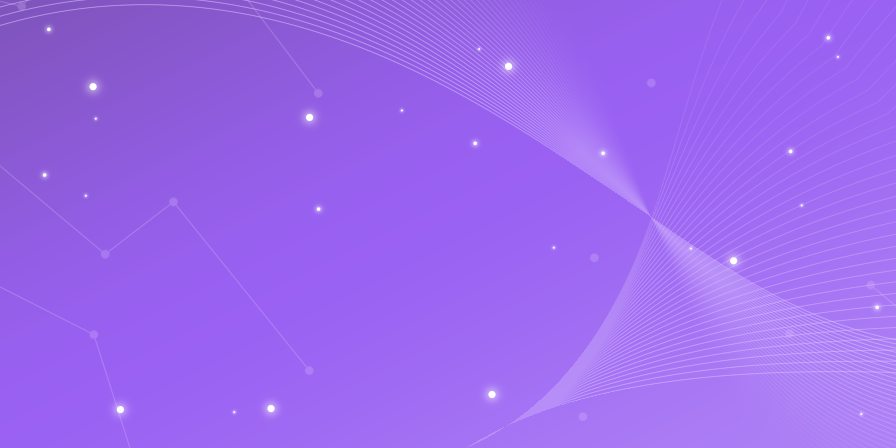
Write a WebGL 2 fragment shader that draws this background.

```glsl
#version 300 es
precision highp float;

uniform vec2 u_resolution;
out vec4 fragColor;

const vec3 DUSK = vec3(0.48, 0.32, 0.70);
const vec3 VIOLET = vec3(0.602, 0.38, 0.95);
const vec3 ORCHID = vec3(0.675, 0.50, 0.96);
const vec3 LILAC = vec3(0.86, 0.77, 1.0);

vec2 hash2(vec2 p) {
  vec3 q = fract(p.xyx * vec3(0.1031, 0.1030, 0.0973));
  q += dot(q, q.yzx + 33.33);
  return fract((q.xx + q.yz) * q.zy);
}

float segmentDistance(vec2 p, vec2 a, vec2 b) {
  vec2 ab = b - a;
  return length(p - a - ab * clamp(dot(p - a, ab) / dot(ab, ab), 0.0, 1.0));
}

// Smooth thin line that keeps its weight below one pixel
float stroke(float dist, float width, float pixel) {
  return min(1.0, width / pixel) * (1.0 - smoothstep(0.0, max(width, pixel), dist));
}

// One line per whole phase, fading to an even tone where lines crowd
float strands(float phase, float width, float pixel) {
  float perPixel = length(vec2(dFdx(phase), dFdy(phase)));
  float density = perPixel / pixel;
  float dist = abs(fract(phase + 0.5) - 0.5) / max(density, 0.001);
  float tone = min(width * density, 0.7);
  return mix(stroke(dist, width, pixel), tone, smoothstep(0.3, 0.7, perPixel));
}

// Curves crossing at one knot, opening to the upper left and lower right
float knotFan(vec2 p, vec2 knot, float pixel) {
  vec2 d = p - knot;
  float r = length(d);
  float side = d.x < 0.0 ? 1.0 : -1.0;
  float bend = d.x < 0.0 ? 0.14 : 0.38;
  float opening = atan(d.y * side, abs(d.x)) - 0.607 + bend * r * r;
  float phase = opening / 0.0155;
  float lines = strands(phase, 0.0024, pixel);
  float inside = step(-0.5, phase) * (1.0 - smoothstep(0.3, 0.62, opening));
  float haze = smoothstep(0.0, 0.2, opening) * (1.0 - smoothstep(0.35, 0.66, opening));
  return inside * lines * mix(0.5, 0.14, smoothstep(0.0, 0.5, opening))
       + 0.22 * haze * exp(-3.5 * r);
}

// Curves leaving one root, spread between a steep and a shallow edge
float rootFan(vec2 p, vec2 root, float pixel) {
  vec2 d = p - root;
  float r = length(d);
  float steep = 0.4 + 0.95 * r - 0.3 * r * r;
  float shallow = 0.56 * exp(-1.2 * r);
  float across = (steep - atan(d.y, d.x)) / (steep - shallow);
  float phase = 34.0 * pow(max(across, 0.0001), clamp(r, 0.3, 1.2));
  float lines = strands(phase, 0.0024, pixel);
  float inside = smoothstep(0.0, 0.01, across) * step(across, 1.01) * step(0.0, d.x);
  return inside * lines * mix(0.48, 0.12, smoothstep(0.1, 0.85, p.y));
}

// Jittered node of a cell: position, and presence outside the calm band
vec3 cellNode(vec2 cell, float size) {
  vec2 position = (cell + 0.12 + 0.76 * hash2(cell + 17.0)) * size;
  float present = step(hash2(cell + 71.0).x, 0.68) * step(0.18, abs(position.x - 0.98));
  return vec3(position, present);
}

// Faint discs joined by straight links
float constellation(vec2 p, float size, float pixel) {
  vec2 home = floor(p / size);
  float links = 0.0;
  float discs = 0.0;
  for (int y = -1; y <= 1; y++) {
    for (int x = -1; x <= 1; x++) {
      vec2 cell = home + vec2(x, y);
      vec3 a = cellNode(cell, size);
      vec2 stepTo = vec2(1.0, floor(hash2(cell + 43.0).y * 3.0) - 1.0);
      vec3 b = cellNode(cell + stepTo, size);
      float line = stroke(segmentDistance(p, a.xy, b.xy), 0.0026, pixel);
      links = max(links, line * a.z * b.z);
      float disc = 1.0 - smoothstep(-pixel, pixel, length(p - a.xy) - 0.0095);
      discs = max(discs, disc * a.z);
    }
  }
  return max(0.27 * links, 0.26 * discs);
}

// Scattered bright dots with a soft halo
float stars(vec2 p, float size, float radius, float share, float seed, float pixel) {
  vec2 cell = floor(p / size);
  vec2 center = (cell + 0.15 + 0.7 * hash2(cell + seed)) * size;
  float dist = length(p - center);
  float core = 1.0 - smoothstep(radius - pixel, radius + pixel, dist);
  float halo = 0.45 * exp(-dist * dist / (3.5 * radius * radius));
  return max(core, halo) * step(hash2(cell + seed + 29.0).y, share);
}

void main() {
  vec2 uv = gl_FragCoord.xy / u_resolution;
  vec2 p = gl_FragCoord.xy / u_resolution.y;
  float pixel = 1.0 / u_resolution.y;

  // Diagonal wash
  float fall = 0.5 * (uv.x + 1.0 - uv.y);
  vec3 color = mix(DUSK, VIOLET, smoothstep(-0.15, 0.5, fall));
  color = mix(color, ORCHID, smoothstep(0.45, 1.0, fall));

  // Line work
  color = mix(color, LILAC, knotFan(p, vec2(1.453, 0.516), pixel));
  color = mix(color, LILAC, rootFan(p, vec2(1.04, 0.0), pixel));
  color = mix(color, LILAC, constellation(p, 0.3, pixel));

  // Stars in three sizes
  float glow = stars(p, 0.5, 0.0085, 0.6, 5.0, pixel);
  glow = max(glow, stars(p, 0.42, 0.0045, 0.4, 13.0, pixel));
  glow = max(glow, stars(p, 0.33, 0.0025, 0.55, 37.0, pixel));
  fragColor = vec4(mix(color, vec3(1.0), glow), 1.0);
}
```
